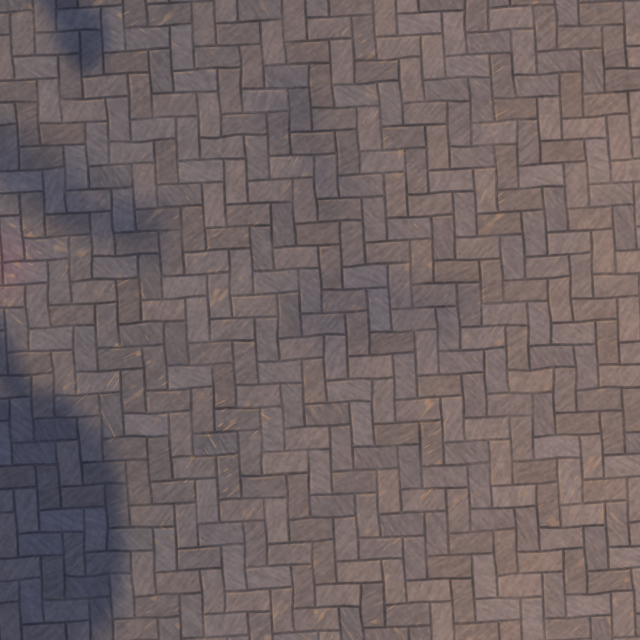
A WebGL 2 fragment shader for this texture:

```glsl
#version 300 es
precision highp float;

uniform vec2 u_resolution;
out vec4 fragColor;

const float CELLS = 28.2;   // brick widths across the canvas
const float TILT = 0.055;
const vec3 COOL_BRICK = vec3(0.425, 0.385, 0.39);
const vec3 WARM_BRICK = vec3(0.525, 0.448, 0.425);
const vec3 SHADE_TINT = vec3(0.62, 0.70, 0.85);
const vec3 GLINT = vec3(0.74, 0.57, 0.43);
const vec3 ROSE = vec3(0.07, 0.0, 0.01);

float hash(vec2 p) {
    return fract(sin(dot(p, vec2(127.1, 311.7))) * 43758.5453);
}

float noise(vec2 p) {
    vec2 i = floor(p), f = fract(p);
    f = f * f * (3.0 - 2.0 * f);
    return mix(mix(hash(i), hash(i + vec2(1, 0)), f.x),
               mix(hash(i + vec2(0, 1)), hash(i + vec2(1, 1)), f.x), f.y);
}

float fbm(vec2 p) {
    float sum = 0.0, amp = 0.5;
    for (int i = 0; i < 4; i++) {
        sum += amp * noise(p);
        p = p * 2.03 + 17.3;
        amp *= 0.5;
    }
    return sum / 0.9375;
}

vec2 rotate(vec2 p, float a) {
    float c = cos(a), s = sin(a);
    return vec2(c * p.x + s * p.y, c * p.y - s * p.x);
}

// Herringbone of 2:1 bricks: xy = lower left cell, zw = size.
vec4 herringbone(vec2 g) {
    vec2 cell = floor(g);
    float k = mod(cell.x - cell.y, 4.0);
    if (k > 1.5) return vec4(cell - vec2(0.0, k < 2.5 ? 1.0 : 0.0), 1.0, 2.0);
    return vec4(cell - vec2(k > 0.5 ? 1.0 : 0.0, 0.0), 2.0, 1.0);
}

float segment(vec2 p, vec2 a, vec2 b) {
    vec2 ab = b - a;
    return length(p - a - ab * clamp(dot(p - a, ab) / dot(ab, ab), 0.0, 1.0));
}

float blob(float dist, float radius, float soft) {
    return 1.0 - smoothstep(radius - soft, radius + soft, dist);
}

// Shadows along the left side, plus faint stains in the middle.
float shadowAmount(vec2 p) {
    vec2 w = p + 0.07 * (vec2(fbm(p * 9.0), fbm(p * 9.0 + 41.0)) - 0.5);
    float corner = blob(length((w - vec2(0.0, 0.16)) * vec2(1.2, 1.0)), 0.245, 0.035);
    float spur = blob(segment(w, vec2(-0.02, 0.5), vec2(0.03, 0.38)), 0.025, 0.025);
    float upper = blob(segment(w, vec2(0.07, 1.02), vec2(0.135, 0.93)), 0.035, 0.025);
    float band = blob(segment(w, vec2(-0.02, 0.76), vec2(0.21, 0.645)), 0.04, 0.04);
    float stain = blob(segment(w, vec2(0.5, 0.5), vec2(0.67, 0.53)), 0.045, 0.06);
    stain = max(stain, blob(segment(w, vec2(0.44, 0.86), vec2(0.5, 0.7)), 0.03, 0.06));
    float sideShadow = max(max(corner, spur), max(upper, 0.75 * band));
    return max(sideShadow, 0.35 * stain);
}

void main() {
    vec2 p = gl_FragCoord.xy / u_resolution;
    vec2 g = rotate(p - vec2(0.47, 0.474), TILT) * CELLS;
    g += 0.11 * (vec2(noise(g * 0.9), noise(g * 0.9 + 53.0)) - 0.5);

    vec4 brick = herringbone(g);
    vec2 local = g - brick.xy;
    vec2 margin = min(local, brick.zw - local);
    float edge = min(margin.x, margin.y);
    float id = hash(brick.xy + 3.7);
    float id2 = hash(brick.xy + 91.3);

    // Broad light and a different tone for each brick
    float shade = shadowAmount(p);
    float light = smoothstep(0.1, 1.1, p.x + 0.12 * (0.5 - p.y));
    light += 0.55 * (fbm(p * 6.0 + 7.0) - 0.5);
    vec3 color = mix(COOL_BRICK, WARM_BRICK, clamp(light, 0.0, 1.0));
    color *= 0.935 + 0.14 * id;
    color += (id2 - 0.5) * vec3(0.025, 0.005, -0.015);
    color += ROSE * blob(distance(p, vec2(0.0, 0.59)), 0.04, 0.05);

    // Brushed grain, slanted differently on every brick
    float slant = (id2 > 0.3 ? 0.75 : -0.8) + 0.8 * (id - 0.5);
    vec2 grainUv = rotate(local, slant) + 37.0 * id;
    float grain = noise(grainUv * vec2(2.2, 9.0));
    float fine = noise(g * 8.0);
    color *= 1.0 + 0.13 * (grain - 0.5) + 0.10 * (fine - 0.5);

    // Warm glints on scratches and on worn left and top edges
    float wear = smoothstep(0.42, 0.75, fbm(g * 0.55 + 23.0));
    float scratch = smoothstep(0.76, 0.96, noise(grainUv * vec2(1.8, 7.0) + 11.0));
    float rim = min(local.x, brick.w - local.y);
    float rimLight = smoothstep(0.03, 0.09, rim) * (1.0 - smoothstep(0.10, 0.2, rim));
    rimLight *= smoothstep(0.5, 0.85, noise(g * 1.6 + 70.0));
    float glint = scratch * (0.15 + 0.55 * wear) + 0.35 * rimLight;
    color = mix(color, GLINT, glint * (1.0 - 0.75 * shade) * 0.75);

    // Narrow dark joints, fading where dust fills them
    float joint = 1.0 - smoothstep(0.015, 0.105, edge);
    float depth = mix(0.16, 0.40, noise(g * 0.8 + 31.0));
    color *= 1.0 - joint * depth * vec3(1.0, 0.96, 0.88);

    color *= mix(vec3(1.0), SHADE_TINT, shade);
    fragColor = vec4(color, 1.0);
}
```
